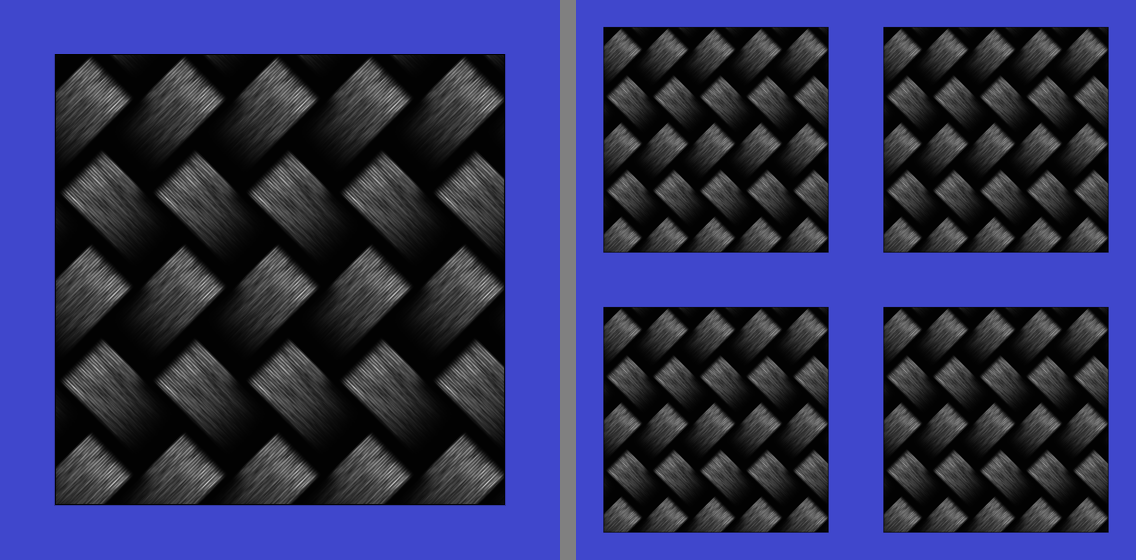
Left: one tile. Right: repeated 2 by 2.
This texture is drawn by a Shadertoy shader. Its source:

```glsl
// Dark fibre straps in a diagonal herringbone weave, on a square panel with a blue border.

const vec3 BORDER_COLOR = vec3(0.25, 0.28, 0.80);
const vec3 GAP_COLOR = vec3(0.008);
const vec2 PANEL_MIN = vec2(0.0977, 0.0977);
const vec2 PANEL_MAX = vec2(0.9023, 0.9036);
const float RIM_WIDTH = 0.002;              // black line around the panel
const vec2 WEAVE_PERIOD = vec2(0.1667, 0.168); // strap spacing, row spacing
const vec2 WEAVE_ORIGIN = vec2(0.495, 0.566);  // upper tip of one strap
const float STRAP_START = 0.13;             // lit end, in strap widths
const float STRAP_WIDTH = 0.93;             // the rest is a gap
const float FIBRES = 25.0;                  // fibres across a strap
const float BODY_LIGHT = 0.245;
const float SHEEN_LIGHT = 0.17;
const float TAU = 6.2831853;

float hash(vec2 p) {
    vec3 q = fract(vec3(p.xyx) * 0.1031);
    q += dot(q, q.yzx + 33.33);
    return fract((q.x + q.y) * q.z);
}

float valueNoise(vec2 p) {
    vec2 cell = floor(p);
    vec2 f = fract(p);
    f = f * f * (3.0 - 2.0 * f);
    float low = mix(hash(cell), hash(cell + vec2(1.0, 0.0)), f.x);
    float high = mix(hash(cell + vec2(0.0, 1.0)), hash(cell + 1.0), f.x);
    return mix(low, high, f.y);
}

// Strap coordinates: x across (0..1), y along (0..2), z direction (0 or 1)
vec3 herringbone(vec2 uv) {
    vec2 p = (uv - WEAVE_ORIGIN) / WEAVE_PERIOD;
    p.y = -p.y;
    vec2 diagonal = vec2(p.x + p.y, p.y - p.x + STRAP_START);
    vec2 cell = floor(diagonal);
    vec2 f = diagonal - cell;
    float phase = mod(cell.x + cell.y, 4.0);
    return phase < 1.5 ? vec3(f.x, f.y + phase, 0.0)
                       : vec3(f.y, f.x + phase - 2.0, 1.0);
}

// Fine lines along the strap, crisp at the lit end and broken further on
float fibreTone(vec3 strap) {
    vec2 seed = vec2(61.0, 17.0) * strap.z;
    float lines = 0.5 + 0.5 * cos(TAU * FIBRES * strap.x);
    float streaks = valueNoise(strap.xy * vec2(44.0, 4.0) + seed);
    float grain = valueNoise(strap.xy * vec2(70.0, 14.0) + seed + 9.0);
    float crisp = 1.0 - smoothstep(0.35, 0.9, strap.y);
    float tone = 0.42 + 0.75 * streaks + 0.36 * grain;
    return tone * mix(1.0, 0.55 + 0.9 * lines, mix(0.3, 0.75, crisp));
}

// Light along the strap, and shadows from its neighbours
float strapLight(vec3 strap, float aa) {
    float across = strap.x;
    float along = strap.y;
    float body = BODY_LIGHT * (1.0 - smoothstep(0.75, 1.8, along));
    float offset = (along - 0.38) / 0.22;
    float sheen = SHEEN_LIGHT * exp(-offset * offset) * (0.5 + 0.7 * across);
    float lip = smoothstep(STRAP_START - 0.03, STRAP_START + 0.13, along);
    float side = smoothstep(0.0, 0.03 + aa, across)
               * (1.0 - smoothstep(STRAP_WIDTH - 0.05 - aa, STRAP_WIDTH + 0.02, across));
    float covered = smoothstep(0.8, 1.15, along);
    float shadow = mix(1.0, smoothstep(-0.03, 0.38, across), covered);
    float curve = 1.0 - 0.25 * smoothstep(0.65, 1.0, across) * covered;
    return (body + sheen) * lip * side * shadow * curve;
}

void mainImage(out vec4 fragColor, in vec2 fragCoord) {
    vec2 uv = fragCoord / iResolution.xy;
    float pixel = 1.0 / min(iResolution.x, iResolution.y);

    // Woven straps
    vec3 strap = herringbone(uv);
    float light = strapLight(strap, pixel / WEAVE_PERIOD.x);
    vec3 color = GAP_COLOR + vec3(light * fibreTone(strap));

    // Panel rim and border
    vec2 inset = min(uv - PANEL_MIN, PANEL_MAX - uv);
    float inside = min(inset.x, inset.y);
    color = mix(GAP_COLOR, color, smoothstep(-0.5 * pixel, 0.5 * pixel, inside - RIM_WIDTH));
    color = mix(BORDER_COLOR, color, smoothstep(-0.5 * pixel, 0.5 * pixel, inside));

    fragColor = vec4(color, 1.0);
}
```
